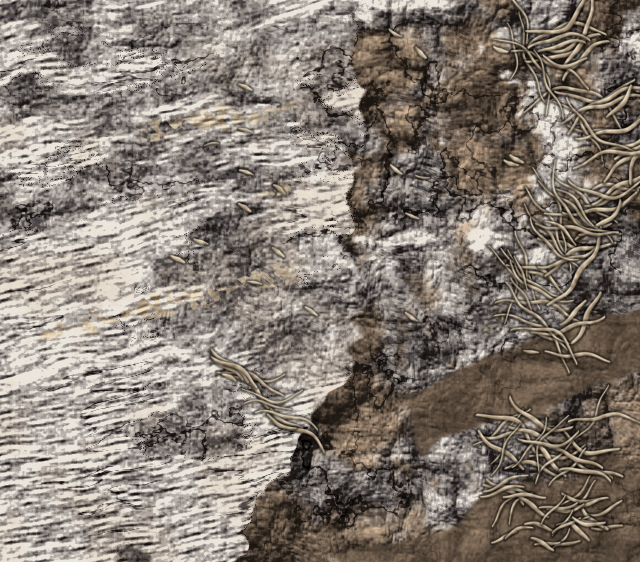
This texture is drawn by a WebGL 2 fragment shader. Its source:

```glsl
#version 300 es
precision highp float;
// Weathered grey wood splitting into dark, crumbly bark, with tangles of pale roots.
// Creased noise, stretched along the fibres on the wood, forms a relief lit from the
// upper left; debris tracks and loops of bent, tapered capsules (roots) lie over it.
#define GRAIN_ANGLE 0.24
#define GRAIN_SCALE vec2(9.0, 31.0)
#define CLUMP_SCALE 15.0
#define SPLIT_X 0.63
#define RELIEF 1.9
#define GRIT 0.34
#define WOOD_TONE 0.67
#define BARK_TONE 0.37
#define ROOT_COUNT 160
#define ROOT_WIDTH 0.0039
const vec3 BROWN = vec3(0.41, 0.33, 0.25);
uniform vec2 u_resolution;
out vec4 fragColor;

float hash(vec2 p) { return fract(sin(dot(p, vec2(127.1, 311.7))) * 43758.5453); }
float noise(vec2 p) {
  vec2 i = floor(p), f = fract(p);
  f = f * f * (3.0 - 2.0 * f);
  return mix(mix(hash(i), hash(i + vec2(1, 0)), f.x),
             mix(hash(i + vec2(0, 1)), hash(i + vec2(1, 1)), f.x), f.y);
}
// Layered noise; crease = 1 folds it into lumps parted by sharp grooves
float fbm(vec2 p, float crease) {
  float sum = 0.0, amp = 0.5;
  for (int i = 0; i < 5; i++) {
    float n = noise(p);
    sum += amp * mix(n, abs(2.0 * n - 1.0), crease);
    p = p * 2.03 + 7.3;
    amp *= 0.54;
  }
  return sum;
}
vec2 rotate(vec2 p, float a) {
  return vec2(cos(a) * p.x + sin(a) * p.y, cos(a) * p.y - sin(a) * p.x);
}
// Coordinates running along the gently wavy wood fibres
vec2 grainSpace(vec2 p) {
  return rotate(p, GRAIN_ANGLE) + vec2(0.0, 0.06 * noise(p * 3.0) + 0.012 * noise(p * 14.0));
}
// Signed distance to the ragged edge of the wood, positive on the bark
float splitSide(vec2 p) {
  float rag = 0.05 * (noise(p * 11.0) - 0.5) + 0.04 * (noise(p * 37.0) - 0.5);
  return p.x - SPLIT_X + 0.6 * max(0.36 - p.y, 0.0) + rag;
}
float relief(vec2 p, float bark) {
  vec2 g = grainSpace(p), bent = p + 0.025 * vec2(noise(p * 19.0), noise(p * 19.0 + 40.0));
  float fibres = 0.45 * fbm(g * GRAIN_SCALE, 1.0) + 0.3 * noise(g * vec2(42.0, 165.0));
  return mix(fibres + 0.25 * fbm(p * 31.0, 1.0), fbm(bent * CLUMP_SCALE, 1.0), bark);
}
// Grey ramp from soot to bleached wood, indexed by brightness
vec3 ramp(float t) {
  vec3 c = mix(vec3(0.12, 0.10, 0.09), vec3(0.31, 0.29, 0.29), smoothstep(0.08, 0.30, t));
  c = mix(c, vec3(0.53, 0.50, 0.48), smoothstep(0.30, 0.49, t));
  c = mix(c, vec3(0.71, 0.68, 0.66), smoothstep(0.49, 0.66, t));
  return mix(c, vec3(0.92, 0.90, 0.86), smoothstep(0.68, 0.88, t)) * smoothstep(-0.4, 0.1, t);
}
// Pale crumbs lying in three worm tracks
float debris(vec2 p) {
  float sum = 0.0;
  for (int i = 0; i < 3; i++) {
    float k = float(i), start = 0.04 + 0.2 * mod(k * 2.0, 3.0);
    float y = 0.39 + 0.15 * k + 0.25 * p.x + 0.03 * (noise(vec2(p.x * 16.0, k)) - 0.5);
    float span = smoothstep(start, start + 0.03, p.x) * (1.0 - smoothstep(0.5, 0.55, p.x));
    float width = 0.02 * noise(vec2(p.x * 30.0, k + 5.0));
    sum = max(sum, span * (1.0 - smoothstep(width, width + 0.005, abs(p.y - y))));
  }
  return sum * smoothstep(0.36, 0.48, noise(rotate(p, 0.9) * vec2(130.0, 75.0)));
}
// Roots: a hanging column, a heap below, a sheaf in the middle and strays
vec3 addRoots(vec3 col, vec2 p, float px) {
  for (int i = 0; i < ROOT_COUNT; i++) {
    float k = float(i), a = hash(vec2(k, 1.0)), b = hash(vec2(k, 2.0)), c = hash(vec2(k, 3.0));
    float y = 0.36 + 0.64 * a, angle = mix(-1.5, 1.1, c), len = 0.03 + 0.06 * b;
    vec2 pos = vec2(1.03 + 0.06 * sin((y - 0.6) * 13.0) + 0.13 * (c - 0.5), y);
    if (i >= 72) { pos = vec2(0.98 + 0.2 * (a - 0.5), 0.03 + 0.23 * b); angle = 1.1 - 2.0 * c; len *= 0.7; }
    if (i >= 126) { pos = vec2(0.4 + 0.14 * a, 0.27 - 0.14 * (a - 0.5) + 0.04 * b); angle = -0.8 * c; }
    if (i >= 138) { pos = vec2(0.3 + 0.65 * a, 0.25 + 0.72 * b); len = 0.012; }
    vec2 q = rotate(p - pos, angle);
    if (dot(q, q) > 0.02) continue;
    float bend = 15.0 * (hash(vec2(k, 4.0)) - 0.5), wave = q.x * 75.0 + 6.28 * a;
    float slope = 2.0 * bend * q.x + 0.3 * cos(wave);
    q.y = (q.y - bend * q.x * q.x - 0.004 * sin(wave)) / sqrt(1.0 + slope * slope);
    float w = ROOT_WIDTH * (0.5 + 0.7 * c) * (1.0 - 0.5 * min(abs(q.x) / len, 1.0));
    float d = length(vec2(max(abs(q.x) - len, 0.0), q.y)) - w;
    col *= 1.0 - 0.5 * (1.0 - smoothstep(0.0, 0.006, d));
    float lit = 0.58 + 0.4 * clamp(q.y / w, -1.0, 1.0) + 0.6 * (noise(p * 120.0) - 0.5);
    vec3 root = mix(BROWN, vec3(0.92, 0.86, 0.75), clamp(lit, 0.0, 1.0));
    col = mix(col, root, 1.0 - smoothstep(-px, px, d));
  }
  return col;
}
void main() {
  float px = 1.0 / u_resolution.y;
  vec2 p = gl_FragCoord.xy * px, g = grainSpace(p);
  float side = splitSide(p), right = smoothstep(-0.006, 0.006, side);
  float patches = fbm(g * vec2(5.0, 11.0) + 3.1, 0.0) + 0.12 * (p.x + p.y);
  float bark = max(right, 0.75 * smoothstep(0.63, 0.70, patches));
  float h = relief(p, bark), lit = h - relief(p + vec2(-0.0025, 0.0035), bark);
  // Brightness: base, broad drift, relief, grit, cracks and the deep split
  float tone = mix(WOOD_TONE, BARK_TONE, bark) + 0.5 * (fbm(p * 3.0, 0.0) - 0.52);
  tone += 0.8 * (h - 0.34) + RELIEF * lit + GRIT * (noise(p * 200.0) - 0.5);
  tone += 0.1 * (1.0 - smoothstep(0.0, 0.45, p.x));
  float crack = abs(fbm(mix(g * vec2(7.0, 26.0), p * 15.0, bark) + 9.0, 0.0) - 0.52);
  tone -= 0.35 * (1.0 - smoothstep(0.005, 0.03, crack)) * smoothstep(0.35, 0.6, noise(p * 9.0));
  tone -= 0.28 * right * exp(-max(side, 0.0) / 0.06);
  // Chalky lichen on the bark and smooth slabs in the lower right
  float lichen = right * smoothstep(0.60, 0.68, fbm(p * 9.0 + 4.0, 0.0)) * smoothstep(0.4, 0.6, p.y);
  float rise = p.y - 0.25 - 0.4 * (p.x - 0.75) + 0.05 * (noise(p * 15.0) - 0.5);
  float slab = (1.0 - smoothstep(0.05, 0.06, abs(rise))) * smoothstep(0.72, 0.74, p.x + 0.4 * rise);
  slab = max(slab, smoothstep(0.6, 0.61, p.x + p.y) * (1.0 - smoothstep(0.0, 0.01, rise + 0.2)));
  tone = mix(tone + 0.36 * lichen, 0.35 + 0.35 * (tone - 0.37), 0.85 * slab);
  // Brown stains, then debris and roots
  float stain = smoothstep(0.48, 0.66, fbm(p * 8.0 + 11.0, 0.0)) * mix(0.15, 0.7, right) * (1.0 - lichen);
  vec3 col = mix(ramp(tone), BROWN * (0.35 + 1.6 * max(tone, 0.0)), max(stain, 0.75 * slab));
  vec3 crumb = mix(BROWN, vec3(0.93, 0.87, 0.76), clamp(0.6 + 4.0 * lit, 0.0, 1.0));
  col = addRoots(mix(col, crumb, 0.9 * debris(p)), p, px);
  fragColor = vec4(clamp(col, 0.0, 1.0), 1.0);
}
```
